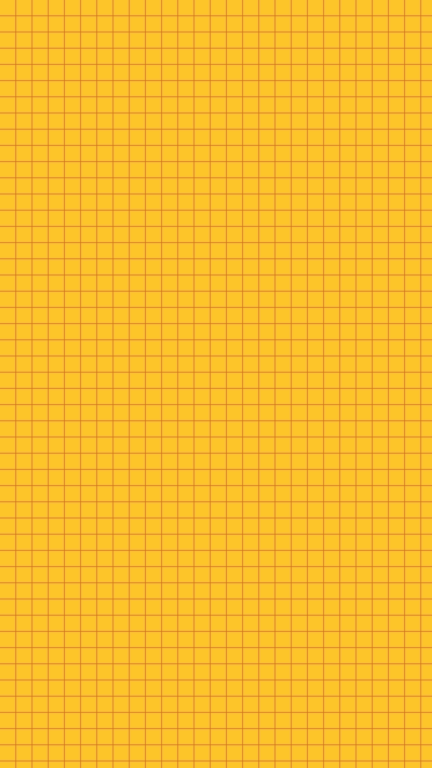
This pattern is drawn by a WebGL 1 fragment shader. Its source:

```glsl
precision highp float;

uniform vec2 u_resolution;

// Running integral of a tent filter of the given radius
vec2 tentStep(vec2 x, float radius) {
  vec2 t = clamp(x / radius, -1.0, 1.0);
  return 0.5 + t - 0.5 * t * abs(t);
}

// Filtered coverage of a band centred at distance zero
vec2 bandCoverage(vec2 d, float width, float radius) {
  return tentStep(d + 0.5 * width, radius) - tentStep(d - 0.5 * width, radius);
}

// Joins vertical and horizontal bands where they cross
float crossed(vec2 band) {
  return 1.0 - (1.0 - band.x) * (1.0 - band.y);
}

void main() {
  // Canvas widths, measured from the top left corner
  vec2 p = vec2(gl_FragCoord.x, u_resolution.y - gl_FragCoord.y) / u_resolution.x;
  float pixel = 1.0 / u_resolution.x;

  // Signed distance to the nearest vertical and horizontal line
  float pitch = 0.0375;
  vec2 toLine = (fract(p / pitch + 0.525) - 0.5) * pitch;

  // The left and top borders stay unruled
  vec2 inside = step(0.5 * pitch, p);

  // Faint pale fringe, then the thin line inside it
  float fringe = crossed(inside * bandCoverage(toLine, 0.0095, 0.5 * pixel));
  float ink = crossed(inside * bandCoverage(toLine, 0.00172, pixel));

  vec3 color = mix(vec3(0.992, 0.772, 0.16), vec3(0.99, 0.755, 0.205), fringe);
  color = mix(color, vec3(0.81, 0.45, 0.11), ink);
  gl_FragColor = vec4(color, 1.0);
}
```
